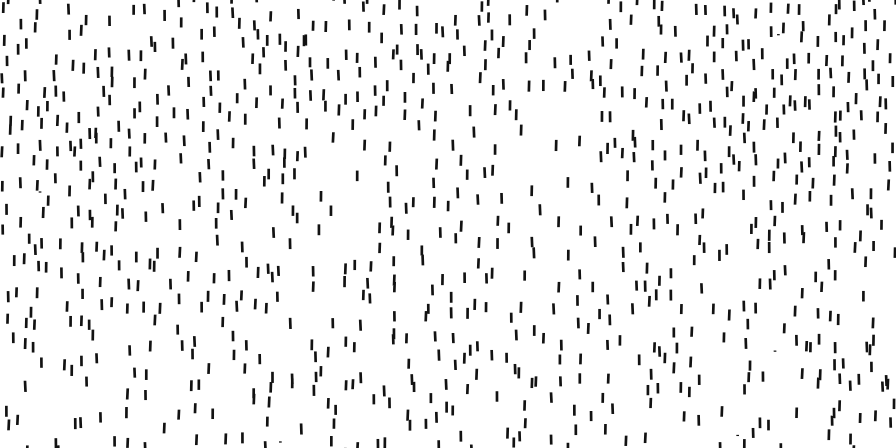
Give the GLSL for this pattern, as a Shadertoy shader.

```glsl
#define CELL vec2(0.034, 0.041)   // spacing of the dashes, in canvas heights
#define DASH vec2(0.0060, 0.0236) // width and length of a dash
#define JITTER 0.94               // scatter inside a cell
#define TILT 0.05                 // largest lean of a dash
#define LENGTH_SPREAD 0.12        // variation in length
#define SPECK_SHARE 0.007         // share of dashes cut down to specks
#define BASE_DENSITY 0.53
#define PATCHINESS 0.11
#define INK vec3(0.07)
#define PAPER vec3(1.0)

vec3 hash3(vec2 p) {
    vec3 q = fract(vec3(p.xyx) * vec3(0.1031, 0.1030, 0.0973));
    q += dot(q, q.yxz + 33.33);
    return fract((q.xxy + q.yzz) * q.zyx);
}

// Soft round patch, 1 at its centre
float patchAt(vec2 uv, vec2 centre, vec2 radius) {
    vec2 d = (uv - centre) / radius;
    return exp(-dot(d, d));
}

// Chance that a cell holds a dash, uv from 0 to 1
float density(vec2 uv) {
    float d = BASE_DENSITY + 0.20 * smoothstep(0.55, 0.95, uv.y);
    d += 0.40 * patchAt(uv, vec2(0.05, 0.66), vec2(0.12, 0.24));
    d += 0.32 * patchAt(uv, vec2(0.88, 0.74), vec2(0.17, 0.24));
    d -= 0.18 * patchAt(uv, vec2(0.04, 0.14), vec2(0.12, 0.20));
    d -= 0.16 * patchAt(uv, vec2(0.62, 0.62), vec2(0.10, 0.14));
    float waves = sin(uv.x * 23.0 + 2.0 * sin(uv.y * 7.0)) * sin(uv.y * 13.0 + uv.x * 9.0);
    return d + PATCHINESS * waves;
}

// Antialiased coverage of an upright box
float boxCoverage(vec2 p, vec2 size, float pixel) {
    vec2 c = clamp((0.5 * size - abs(p)) / pixel + 0.5, 0.0, 1.0);
    return c.x * c.y;
}

void mainImage(out vec4 fragColor, in vec2 fragCoord) {
    float pixel = 1.0 / iResolution.y;
    float aspect = iResolution.x / iResolution.y;
    vec2 p = fragCoord * pixel;
    float column = floor(p.x / CELL.x);
    float ink = 0.0;

    // Search the neighbouring columns, each shifted at random
    for (int i = -1; i <= 1; i++) {
        float col = column + float(i);
        float shift = hash3(vec2(col + 61.0, 17.0)).x;
        float row = floor(p.y / CELL.y - shift);
        for (int j = -1; j <= 1; j++) {
            vec2 cell = vec2(col, row + float(j));
            vec3 place = hash3(cell + 103.0);
            vec3 form = hash3(cell + 347.0);
            vec2 centre = cell + vec2(0.5, 0.5 + shift) + (place.xy - 0.5) * JITTER;
            centre *= CELL;
            if (place.z > density(centre / vec2(aspect, 1.0))) continue;

            // Shape of this dash
            vec2 size = DASH;
            size.y *= 1.0 + (form.x - 0.5) * LENGTH_SPREAD;
            if (form.z < SPECK_SHARE) size.y *= 0.12;
            vec2 q = p - centre;
            q.x -= q.y * (form.y * 2.0 - 1.0) * TILT;
            ink = max(ink, boxCoverage(q, size, pixel));
        }
    }
    fragColor = vec4(mix(PAPER, INK, ink), 1.0);
}
```
